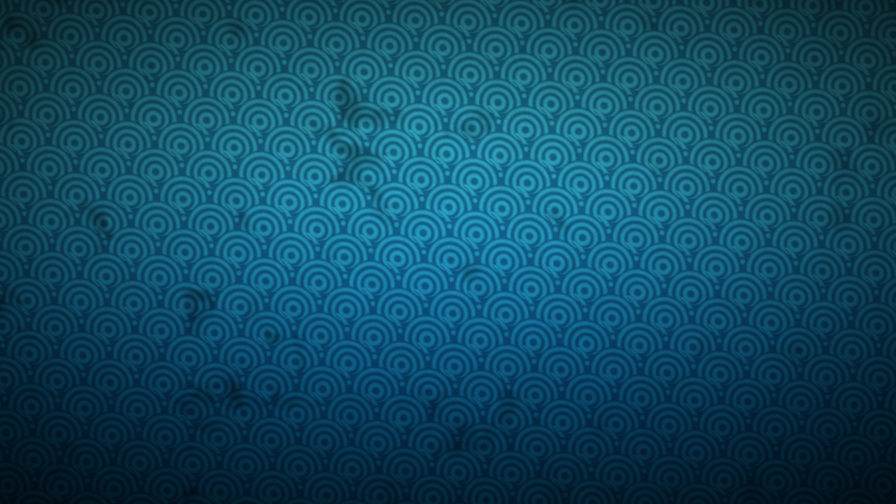
This pattern is drawn by a Shadertoy shader. Its source:

```glsl
// Worn teal and blue wallpaper of overlapping ringed scales with a curled eye.

const float PITCH = 0.1053;        // scale spacing, in canvas heights
const float ROW_SLOPE = 0.03;      // rows sink slightly to the right
const float COLUMN_LEAN = 0.037;   // columns drift right going down
const vec2 ANCHOR = vec2(0.8866, 0.6944);
const float SCALE_RADIUS = 0.46;   // in pitches
const float HALF_LINE = 0.036;

float hash(vec2 p) {
    vec3 q = fract(vec3(p.xyx) * 0.1031);
    q += dot(q, q.yzx + 33.33);
    return fract((q.x + q.y) * q.z);
}

float valueNoise(vec2 p) {
    vec2 cell = floor(p);
    vec2 f = fract(p);
    f = f * f * (3.0 - 2.0 * f);
    float low = mix(hash(cell), hash(cell + vec2(1, 0)), f.x);
    float high = mix(hash(cell + vec2(0, 1)), hash(cell + vec2(1, 1)), f.x);
    return mix(low, high, f.y);
}

float fbm(vec2 p) {
    float sum = 0.0;
    float weight = 0.5;
    for (int i = 0; i < 4; i++) {
        sum += weight * valueNoise(p);
        p = p * 2.03 + 17.1;
        weight *= 0.5;
    }
    return sum / 0.9375;
}

float coverage(float dist, float blur) {
    return 1.0 - smoothstep(-blur, blur, dist);
}

float ringDistance(vec2 p, float radius, float halfWidth) {
    return abs(length(p) - radius) - halfWidth;
}

// Signed distance to the light lines of one scale
float motifDistance(vec2 p) {
    float arches = min(ringDistance(p, 0.39, HALF_LINE),
                       ringDistance(p, 0.25, HALF_LINE));
    arches = max(arches, -0.19 - p.y);
    float eye = ringDistance(p, 0.11, 0.04);
    // Tail runs alongside the lower left neighbour
    float tail = ringDistance(p + 0.5, 0.54, HALF_LINE);
    tail = max(tail, max(p.y + 0.06, -0.27 - p.y));
    float bead = length(p - vec2(0.0, -0.36)) - 0.043;
    return min(min(arches, eye), min(tail, bead));
}

// Lower rows are painted over the rows above them
float scaleLines(vec2 p, float blur) {
    float ink = 0.0;
    float lowestRow = floor((p.y - SCALE_RADIUS) * 2.0);
    for (int i = 3; i >= 0; i--) {
        float row = lowestRow + float(i);
        vec2 local = vec2(fract(p.x - 0.5 * row + 0.5) - 0.5, p.y - 0.5 * row);
        float body = coverage(length(local) - SCALE_RADIUS, blur);
        ink = mix(ink, coverage(motifDistance(local), blur), body);
    }
    return ink;
}

// Blue below, teal above, lit from just over the middle
vec3 litPaper(vec2 uv) {
    vec3 blue = vec3(0.06, 0.48, 0.71);
    vec3 teal = vec3(0.19, 0.63, 0.71);
    vec2 offset = (uv - vec2(0.5, 0.59)) * vec2(1.0, 1.08);
    float glow = 1.05 * exp(-3.0 * dot(offset, offset));
    return mix(blue, teal, smoothstep(0.1, 0.85, uv.y)) * glow;
}

void mainImage(out vec4 fragColor, in vec2 fragCoord) {
    vec2 uv = fragCoord / iResolution.xy;
    vec2 p = fragCoord / iResolution.y;

    // Sheared lattice of scales
    vec2 lattice = p - ANCHOR;
    lattice += vec2(COLUMN_LEAN, ROW_SLOPE) * lattice.yx;
    float blur = max(0.9 / (PITCH * iResolution.y), 0.03);
    float ink = scaleLines(lattice / PITCH, blur);

    vec3 paper = litPaper(uv);
    vec3 color = mix(paper * vec3(0.43, 0.63, 0.73), paper, ink);

    // Small sparse stains, stronger on the left, and fine grain
    float stain = smoothstep(0.64, 0.84, fbm(p * 11.0 + 3.7));
    color *= 1.0 - stain * mix(0.4, 0.15, smoothstep(0.1, 0.8, uv.x));
    color *= 0.96 + 0.08 * fbm(p * 20.0);
    color *= 0.97 + 0.06 * valueNoise(p * 220.0);

    fragColor = vec4(color, 1.0);
}
```
